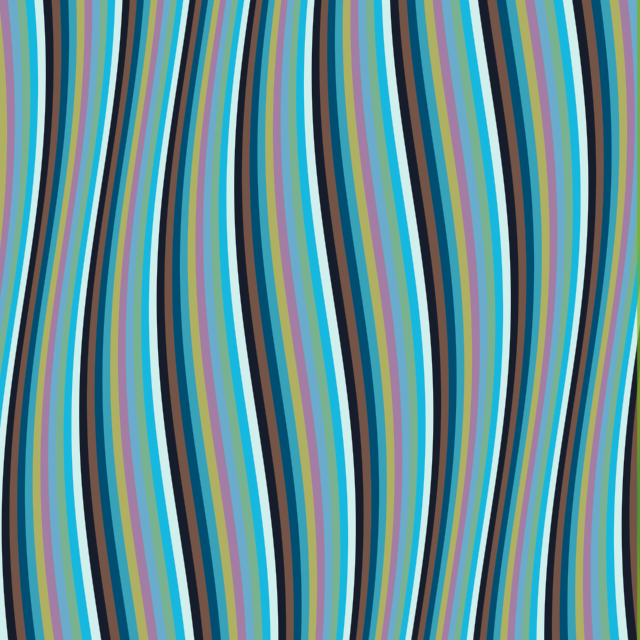
Give the GLSL for this pattern, as a Shadertoy shader.

```glsl
// Draws eight repeats of ten coloured vertical ribbons swaying in a diagonal wave.

const float TAU = 6.2831853;
const float STRIPES = 10.0;       // ribbons in one repeat
const float REPEAT_WIDTH = 0.1211;
const float REPEAT_START = 0.0371;
const float SWAY = 0.0345;        // sideways reach of the wave
const float WAVE_REPEATS = 8.0;   // repeats spanned by one wave
const float CREST_START = 3.0;    // repeat holding the crest at the bottom
const float CREST_DRIFT = 5.65;   // repeats the crest moves over the height

const vec3 PALETTE[10] = vec3[10](
    vec3(0.09, 0.11, 0.17),  // ink
    vec3(0.45, 0.33, 0.28),  // brown
    vec3(0.00, 0.31, 0.45),  // navy
    vec3(0.22, 0.64, 0.72),  // teal
    vec3(0.69, 0.69, 0.39),  // olive
    vec3(0.64, 0.49, 0.64),  // mauve
    vec3(0.42, 0.67, 0.80),  // sky
    vec3(0.47, 0.70, 0.57),  // sage
    vec3(0.09, 0.72, 0.88),  // cyan
    vec3(0.82, 0.94, 0.93)   // ice
);

vec3 stripeColor(float index) {
    return PALETTE[int(mod(index, STRIPES))];
}

// Sideways offset of the ribbon at a given repeat coordinate and height
float swayOffset(float repeatPos, float y) {
    float crest = CREST_START + CREST_DRIFT * y;
    return SWAY * cos(TAU * (repeatPos - crest) / WAVE_REPEATS);
}

// Inverts the sway by fixed-point iteration: canvas position to repeat coordinate
float unwarp(vec2 p) {
    float repeatPos = (p.x - REPEAT_START) / REPEAT_WIDTH;
    for (int i = 0; i < 8; i++) {
        repeatPos = (p.x - REPEAT_START - swayOffset(repeatPos, p.y)) / REPEAT_WIDTH;
    }
    return repeatPos;
}

// Blends the two ribbons that meet at the nearest boundary
vec3 ribbons(float s, float softness) {
    float boundary = floor(s + 0.5);
    float side = clamp((s - boundary) / softness + 0.5, 0.0, 1.0);
    return mix(stripeColor(boundary - 1.0), stripeColor(boundary), side);
}

// Thin green tint along the right margin
vec3 tintMargin(vec3 color, float x, float pixel) {
    float cover = smoothstep(-pixel, pixel, x - 0.9955);
    return mix(color, vec3(0.46, 0.70, 0.10), 0.7 * cover);
}

void mainImage(out vec4 fragColor, in vec2 fragCoord) {
    vec2 p = fragCoord / iResolution.xy;
    float s = unwarp(p) * STRIPES;
    vec3 color = ribbons(s, max(1.2 * fwidth(s), 1e-4));
    color = tintMargin(color, p.x, 1.0 / iResolution.x);
    fragColor = vec4(color, 1.0);
}
```
